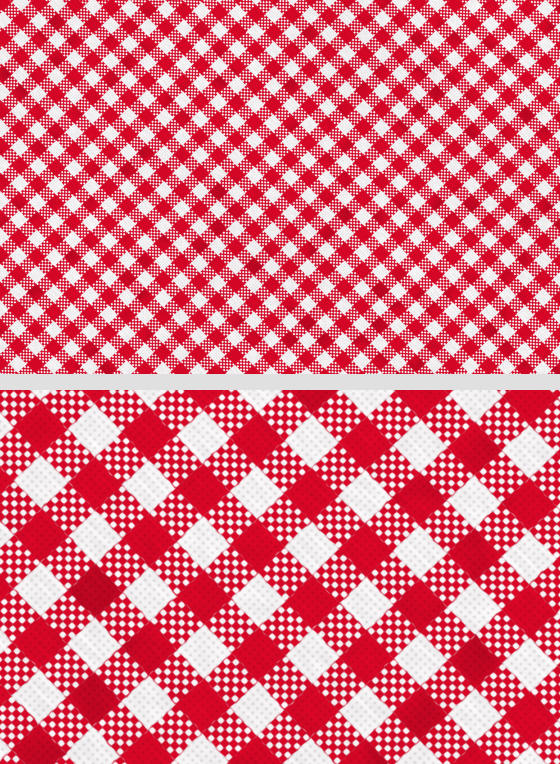
Top, the full canvas; bottom, a detail of the centre.
This texture is drawn by a Shadertoy shader. Its source:

```glsl
// Red and white gingham cloth, woven on the diagonal from coloured threads.

#define STEP_A vec2(0.0480, -0.0504)  // repeat down to the right, in canvas heights
#define STEP_B vec2(0.0488, 0.0461)   // repeat up to the right
#define CHECK_ORIGIN vec2(-0.0677, 0.0299) // centre of one white check
#define THREADS 12.0                  // threads per repeat, each way
#define RED_THICKNESS 0.16            // how far red threads crowd the white ones
#define CLOTH_WARP 0.07               // slow bending of the checks, in repeats
#define EDGE_FRAY 0.025               // raggedness of the check edges, in repeats
#define RED vec3(0.85, 0.025, 0.15)
#define WHITE vec3(0.965, 0.955, 0.96)
#define SAMPLES 3                     // antialiasing grid, per axis

const float PI = 3.14159265;

vec2 hashGradient(vec2 cell) {
    vec3 q = fract(cell.xyx * vec3(0.1031, 0.1030, 0.0973));
    q += dot(q, q.yzx + 33.33);
    float angle = 2.0 * PI * fract((q.x + q.y) * q.z);
    return vec2(cos(angle), sin(angle));
}

// Gradient noise, roughly -0.7 to 0.7
float gradientNoise(vec2 p) {
    vec2 i = floor(p), f = p - i;
    vec2 w = f * f * f * (f * (f * 6.0 - 15.0) + 10.0);
    vec2 e = vec2(1.0, 0.0);
    float low = mix(dot(hashGradient(i), f),
                    dot(hashGradient(i + e.xy), f - e.xy), w.x);
    float high = mix(dot(hashGradient(i + e.yx), f - e.yx),
                     dot(hashGradient(i + e.xx), f - e.xx), w.x);
    return mix(low, high, w.y);
}

// 1 on red stripes, 0 on white ones; white is centred on whole numbers
float redStripe(float x) {
    float fromWhite = abs(fract(x + 0.5) - 0.5);
    return smoothstep(0.235, 0.265, fromWhite);
}

vec3 cloth(vec2 p) {
    // Canvas to check coordinates, gently bent
    vec2 uv = inverse(mat2(STEP_A, STEP_B)) * (p - CHECK_ORIGIN);
    uv += CLOTH_WARP * vec2(gradientNoise(p * 4.0 + 7.0),
                            gradientNoise(p * 4.0 + 31.0));
    vec2 thread = uv * THREADS;

    // Stripe colours of the two thread sets, with frayed borders
    vec2 fray = EDGE_FRAY * vec2(gradientNoise(thread * 0.6 + 50.0),
                                 gradientNoise(thread * 0.6 + 90.0));
    float redA = redStripe(uv.x + fray.x);
    float redB = redStripe(uv.y + fray.y);

    // Plain weave: the upper thread alternates at each crossing
    vec2 wave = sin(PI * thread);
    float crossing = wave.x * wave.y + 0.15 * gradientNoise(thread * 0.45);
    float overB = smoothstep(-0.35, 0.35, crossing + RED_THICKNESS * (redB - redA));
    vec3 color = mix(WHITE, RED, mix(redA, redB, overB));

    // Gaps between threads, uneven yarn and worn patches
    vec2 gap = 1.0 - abs(wave);
    color *= 1.0 - 0.16 * gap.x * gap.y;
    color *= 1.0 + 0.05 * gradientNoise(thread * vec2(0.25, 1.0));
    float wear = gradientNoise(p * 9.0 + 13.0) + 0.6 * gradientNoise(uv * 1.3);
    color *= 1.0 - 0.13 * redA * redB * smoothstep(0.0, 0.6, wear);
    return color * (1.0 + 0.02 * gradientNoise(p * 2.5 + 3.0));
}

void mainImage(out vec4 fragColor, in vec2 fragCoord) {
    vec3 sum = vec3(0.0);
    for (int j = 0; j < SAMPLES; j++)
        for (int i = 0; i < SAMPLES; i++) {
            vec2 offset = (vec2(i, j) + 0.5) / float(SAMPLES) - 0.5;
            sum += cloth((fragCoord + offset - 0.5 * iResolution.xy) / iResolution.y);
        }
    fragColor = vec4(clamp(sum / float(SAMPLES * SAMPLES), 0.0, 1.0), 1.0);
}
```
